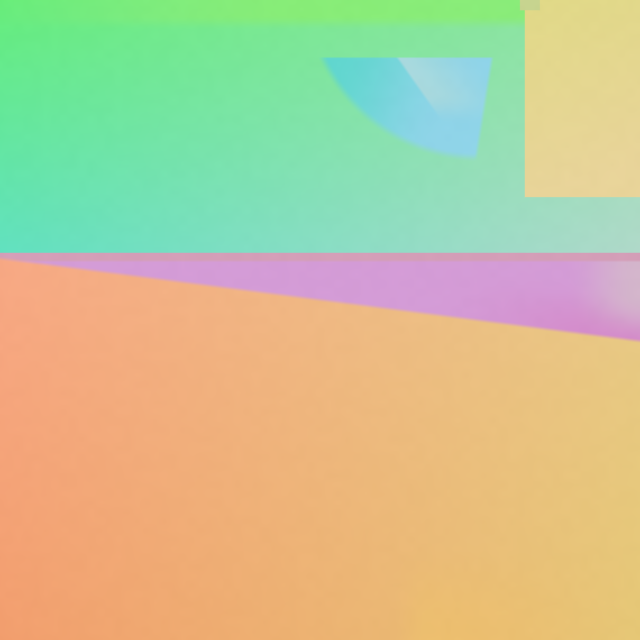
Write a WebGL 1 fragment shader that draws this background.

```glsl
precision highp float;
uniform vec2 u_resolution;

// Layout, in canvas units
const float HORIZON = 0.605;
const float BAND_BOTTOM = 0.592;
const vec2 WEDGE_ENDS = vec2(0.596, 0.467);
const vec2 PANEL_CORNER = vec2(0.820, 0.692);
const float STRIP_BOTTOM = 0.964;
const float FAN_TOP = 0.910;
const vec2 FAN_CENTER = vec2(0.750, 1.026);
const float FAN_RADIUS = 0.272;
const vec2 FAN_RIGHT_TOP = vec2(0.769, 0.910);
const vec2 FAN_RIGHT_LOW = vec2(0.744, 0.755);
const vec2 GLINT_TOP = vec2(0.621, 0.910);
const vec2 GLINT_LOW = vec2(0.681, 0.825);
const float SHARP = 0.0012;
const float SOFT = 0.004;
const float GRAIN_SCALE = 70.0;
const float GRAIN_AMOUNT = 0.008;

// Ground
const vec3 PEACH_TOP = vec3(0.97, 0.66, 0.52);
const vec3 PEACH_LOW = vec3(0.95, 0.62, 0.43);
const vec3 SAND_TOP = vec3(0.91, 0.79, 0.53);
const vec3 SAND_LOW = vec3(0.90, 0.78, 0.46);
const vec3 AMBER = vec3(0.93, 0.75, 0.43);
// Sky
const vec3 GREEN = vec3(0.40, 0.93, 0.48);
const vec3 SAGE = vec3(0.57, 0.89, 0.65);
const vec3 TURQUOISE = vec3(0.38, 0.88, 0.75);
const vec3 MIST = vec3(0.69, 0.85, 0.79);
const vec3 LIME = vec3(0.54, 0.93, 0.45);
// Wedge and shapes
const vec3 ORCHID = vec3(0.83, 0.61, 0.84);
const vec3 MAGENTA = vec3(0.83, 0.54, 0.79);
const vec3 PALE_MAUVE = vec3(0.83, 0.73, 0.79);
const vec3 ROSE = vec3(0.83, 0.62, 0.72);
const vec3 PANEL_TOP = vec3(0.88, 0.85, 0.53);
const vec3 PANEL_LOW = vec3(0.91, 0.83, 0.60);
const vec3 TAB = vec3(0.78, 0.83, 0.56);
const vec3 AQUA = vec3(0.38, 0.84, 0.81);
const vec3 SKY_BLUE = vec3(0.56, 0.83, 0.91);
const vec3 GLINT = vec3(0.66, 0.85, 0.87);

float hash(vec2 p) {
  return fract(sin(dot(p, vec2(127.1, 311.7))) * 43758.55);
}

float noise(vec2 p) {
  vec2 i = floor(p);
  vec2 f = smoothstep(0.0, 1.0, fract(p));
  float low = mix(hash(i), hash(i + vec2(1.0, 0.0)), f.x);
  float high = mix(hash(i + vec2(0.0, 1.0)), hash(i + 1.0), f.x);
  return mix(low, high, f.y);
}

// Coverage of the side where d is positive
float cover(float d, float blur) {
  return smoothstep(-blur, blur, d);
}

// Signed distance to the line a-b, positive on its left
float lineSide(vec2 p, vec2 a, vec2 b) {
  vec2 dir = normalize(b - a);
  return dir.x * (p.y - a.y) - dir.y * (p.x - a.x);
}

vec3 groundColor(vec2 p) {
  float h = clamp(p.y / HORIZON, 0.0, 1.0);
  vec3 color = mix(mix(PEACH_LOW, PEACH_TOP, h), mix(SAND_LOW, SAND_TOP, h), p.x);
  float patchMask = smoothstep(0.61, 0.67, p.x) * (1.0 - smoothstep(0.66, 1.0, p.x));
  return mix(color, AMBER, 0.8 * patchMask * (1.0 - smoothstep(0.0, 0.16, p.y)));
}

vec3 wedgeColor(vec2 p, float edge) {
  vec3 color = mix(ORCHID, MAGENTA,
    smoothstep(0.65, 1.0, p.x) * (1.0 - smoothstep(0.0, 0.09, p.y - edge)));
  float fade = smoothstep(0.88, 1.0, p.x) * smoothstep(-0.01, 0.07, p.y - edge);
  color = mix(color, PALE_MAUVE, 0.85 * fade);
  return mix(color, ROSE, cover(p.y - BAND_BOTTOM, 0.0025));
}

vec3 skyColor(vec2 p) {
  float h = clamp((p.y - HORIZON) / (1.0 - HORIZON), 0.0, 1.0);
  vec3 color = mix(mix(TURQUOISE, MIST, p.x), mix(GREEN, SAGE, p.x), h);
  float strip = smoothstep(STRIP_BOTTOM - 0.012, STRIP_BOTTOM + 0.012, p.y);
  return mix(color, LIME, strip * smoothstep(-0.1, 0.5, p.x) * 0.85);
}

// Curved blue fan with a pale glint
vec3 addFan(vec3 color, vec2 p) {
  float arc = FAN_RADIUS - length(p - FAN_CENTER);
  float mask = cover(arc, 0.008) * cover(FAN_TOP - p.y, 0.002);
  mask *= cover(-lineSide(p, FAN_RIGHT_TOP, FAN_RIGHT_LOW), SOFT);
  vec3 fan = mix(AQUA, SKY_BLUE, smoothstep(0.52, 0.74, p.x + 0.4 * (FAN_TOP - p.y)));
  float edge = lineSide(p, GLINT_TOP, GLINT_LOW);
  float glint = cover(edge, 0.003) * (1.0 - smoothstep(0.0, 0.11, edge));
  glint *= smoothstep(GLINT_LOW.y - 0.02, GLINT_LOW.y + 0.03, p.y);
  return mix(color, mix(fan, GLINT, glint), mask);
}

void main() {
  vec2 p = gl_FragCoord.xy / u_resolution;

  // Ground and wedge
  float edge = mix(WEDGE_ENDS.x, WEDGE_ENDS.y, p.x);
  vec3 color = mix(groundColor(p), wedgeColor(p, edge), cover(p.y - edge, SOFT));

  // Sky and fan
  color = mix(color, addFan(skyColor(p), p), cover(p.y - HORIZON, SHARP));

  // Corner panel and its tab
  vec2 inset = p - PANEL_CORNER;
  vec3 panel = mix(PANEL_LOW, PANEL_TOP, clamp(inset.y / 0.3 - inset.x, 0.0, 1.0));
  color = mix(color, panel, cover(min(inset.x, inset.y), SHARP));
  float tab = min(0.0156 - abs(p.x - 0.828), p.y - 0.984);
  color = mix(color, TAB, cover(tab, SHARP));

  // Faint mottling
  color += GRAIN_AMOUNT * (noise(p * GRAIN_SCALE) - 0.5);
  gl_FragColor = vec4(color, 1.0);
}
```
